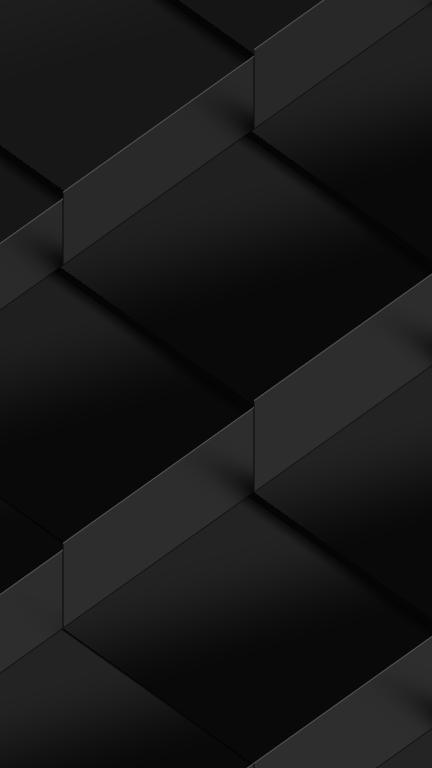
Reproduce this background procedurally as a WebGL 1 fragment shader.

```glsl
precision highp float;
// Dark isometric terraces: diamond slabs step down between slanted walls.
// A sheared coordinate splits the plane into rows of wall and floor; each row
// is then cut into columns, with step heights that drift from cell to cell.
uniform vec2 u_resolution;

#define COLUMN 0.2487      // column width, in canvas heights
#define RISE 0.1771        // climb of a slanted edge over one column
#define PERIOD 0.4727      // vertical distance between rows
#define ORIGIN vec2(0.082, -0.069)
#define WALL_MAX 0.1198    // tallest wall
#define GAP 0.0115         // thickness of the open seam between slabs
#define LINE 0.0009        // half width of the thin edges
#define EDGE_LIGHT vec3(0.36)
#define SEAM_DARK vec3(0.018)
#define FLOOR_DARK 0.035

float hash(vec2 p) {
  return fract(sin(dot(p, vec2(127.1, 311.7))) * 43758.5453);
}

// Walls grow towards the lower right until they reach full height.
float wallHeight(float row, float col) {
  return clamp(0.095 + 0.0085 * col + 0.0156 * (row - 1.0), 0.07, WALL_MAX);
}

// Seams close up towards the lower left.
float seamGap(float row, float col) {
  return mix(GAP, 0.0018, step(2.5, row - col));
}

float stroke(float dist, float halfWidth, float aa) {
  return 1.0 - smoothstep(halfWidth - 0.5 * aa, halfWidth + 0.7 * aa, abs(dist));
}

// drop: distance below the base of the wall that starts this row
vec3 floorColor(float row, float drop, float across, float aa) {
  float span = 2.0 * RISE;
  float lift = WALL_MAX - wallHeight(row + 1.0, 0.5);
  float t = (drop - lift) / span;
  float along = across - t;
  float col = floor(along);
  float s = along - col;

  // light near the wall, fading diagonally into shade
  float lit = 0.115 + 0.012 * clamp(row, 0.0, 2.0);
  lit += 0.010 * (hash(vec2(col, row)) - 0.5);
  float fade = smoothstep(-0.15, 0.47, t - 0.4 * s);
  fade *= clamp(0.35 + 0.65 * row, 0.0, 1.0);
  vec3 color = vec3(mix(lit, FLOOR_DARK, fade));

  // dark side face of the raised neighbour and its soft shadow
  float gap = seamGap(row, col);
  float below = (1.0 - s) * span;
  color *= mix(0.35, 1.0, smoothstep(gap * 0.8, gap * 2.8, below));
  color = mix(SEAM_DARK, color, smoothstep(gap - aa, gap + aa, below));
  return color;
}

// up: height above the foot of the wall
vec3 wallColor(float row, float up, float across) {
  float col = floor(across);
  float tone = 0.142 + 0.018 * clamp(row, 0.0, 2.0);
  tone += 0.008 * (hash(vec2(col, row) + 7.0) - 0.5);

  // slanted shadow reaching up from the lower right corner
  float left = (col + 1.0 - across) * COLUMN;
  float off = (up - 1.3 * left) / 0.023;
  float shadow = exp(-left / 0.035 - off * off);
  shadow *= seamGap(row, col) / GAP;
  return vec3(tone * (1.0 - 0.8 * shadow));
}

void main() {
  float aa = 1.0 / u_resolution.y;
  vec2 p = gl_FragCoord.xy / u_resolution.y;
  p.y = 1.0 - p.y;

  // shear so that the rising edges become level
  float slope = RISE / COLUMN;
  float level = p.y + slope * p.x - ORIGIN.y;
  float row = floor(level / PERIOD);
  float drop = level - row * PERIOD;
  float up = PERIOD - drop;
  float across = (p.x - ORIGIN.x) / COLUMN;
  float normal = inversesqrt(1.0 + slope * slope);

  // wall of the next row in front of this row's floor
  float top = (wallHeight(row + 1.0, floor(across)) - up) * normal;
  float onWall = smoothstep(-0.5 * aa, 0.5 * aa, top);
  vec3 color = mix(floorColor(row, drop, across, aa),
                   wallColor(row + 1.0, up, across), onWall);

  // foot line, vertical joints and the lit upper edge
  float foot = min(drop, up) * normal;
  color *= 1.0 - 0.45 * stroke(foot, LINE * 0.7, aa);
  float joint = (fract(across + 0.5) - 0.5) * COLUMN;
  color = mix(color, vec3(0.05), 0.85 * onWall * stroke(joint, LINE * 0.8, aa));
  color = mix(color, EDGE_LIGHT, 0.8 * stroke(top, LINE * 0.7, aa));

  gl_FragColor = vec4(color, 1.0);
}
```
